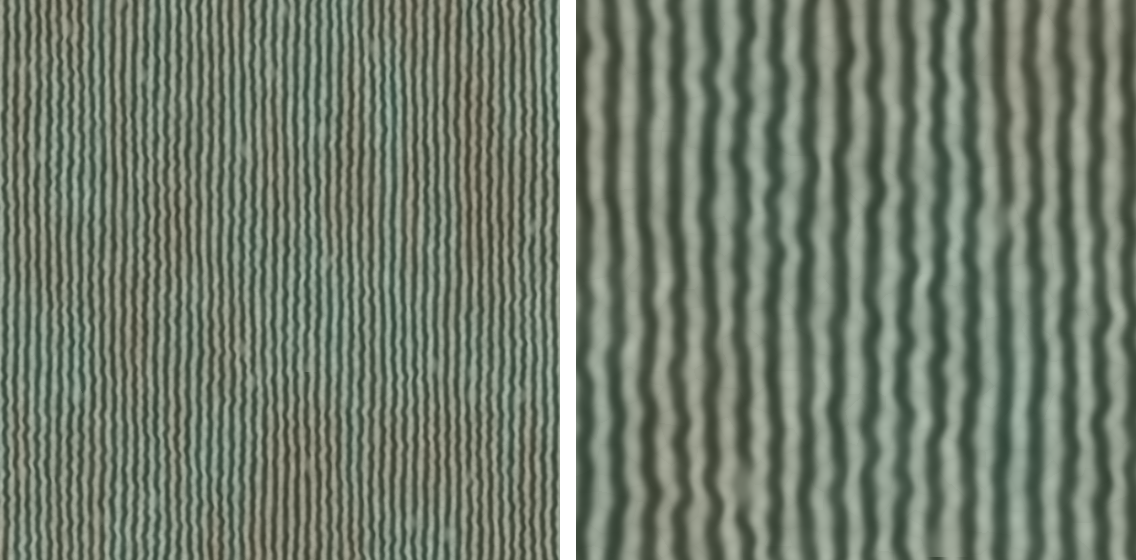
Left: the whole. Right: its middle third, enlarged.
A three.js fragment shader for this texture:

```glsl
// Fine vertical ribbed cloth: 52 grey-green cords parted by dark grooves.
// Each groove wanders by layered sines; the cord between two grooves is a rounded
// profile, worn with cellular grain, scattered nubs and soft teal or warm drifts.
varying vec2 vUv;

const float TAU = 6.2831853;
const float RIBS = 52.0;
const float FIRST_GROOVE = 0.54;
const vec3 GROOVE = vec3(0.232, 0.272, 0.215);
const vec3 CREST = vec3(0.612, 0.642, 0.582);
const vec3 TEAL_SHIFT = vec3(-0.034, 0.008, 0.018);

float hash(vec2 p) {
  vec3 q = fract(vec3(p.xyx) * 0.1031);
  q += dot(q, q.yzx + 33.33);
  return fract((q.x + q.y) * q.z);
}

// Smooth value noise from 0 to 1
float softNoise(vec2 p) {
  vec2 cell = floor(p);
  vec2 f = fract(p);
  f = f * f * (3.0 - 2.0 * f);
  float low = mix(hash(cell), hash(cell + vec2(1.0, 0.0)), f.x);
  float high = mix(hash(cell + vec2(0.0, 1.0)), hash(cell + 1.0), f.x);
  return mix(low, high, f.y);
}

// Distance to the nearest scattered point, and that point's random value
vec2 cellular(vec2 p, float seed) {
  vec2 cell = floor(p);
  vec2 nearest = vec2(9.0, 0.0);
  for (int y = -1; y <= 1; y++) {
    for (int x = -1; x <= 1; x++) {
      vec2 id = cell + vec2(float(x), float(y));
      vec2 point = id + vec2(hash(id + seed), hash(id + seed + 47.0));
      float d = length(p - point);
      if (d < nearest.x) nearest = vec2(d, hash(id + seed + 91.0));
    }
  }
  return nearest;
}

// Centre of one groove, in rib widths, at height y
float grooveAt(float index, float y) {
  float a = hash(vec2(index, 3.0));
  float b = hash(vec2(index, 17.0));
  float sway = 0.09 * sin(TAU * (y * 2.3 + index * 0.071))
             + 0.06 * sin(TAU * (y * (7.0 + 3.0 * a) + b));
  float kinks = 0.055 * sin(TAU * (y * (17.0 + 9.0 * b) + a))
              + 0.040 * sin(TAU * (y * (37.0 + 12.0 * a) + b * 5.0));
  float uneven = 0.4 + 1.2 * softNoise(vec2(index * 0.6, y * 9.0));
  return index + FIRST_GROOVE + sway + kinks * uneven;
}

// Rounded cord profile: 0 in the grooves, 1 on the crest
float cordProfile(float across) {
  float wave = 0.5 - 0.5 * cos(TAU * pow(across, 0.94));
  return mix(wave, smoothstep(0.0, 1.0, wave), 0.45);
}

void main() {
  float u = vUv.x * RIBS;
  float y = vUv.y;

  // Find the pair of wandering grooves around this spot
  float rib = floor(u - FIRST_GROOVE);
  if (u < grooveAt(rib, y)) rib -= 1.0;
  else if (u > grooveAt(rib + 1.0, y)) rib += 1.0;
  float left = grooveAt(rib, y);
  float right = grooveAt(rib + 1.0, y);
  float across = clamp((u - left) / max(right - left, 0.3), 0.0, 1.0);
  float height = cordProfile(across);

  // Grooves fill in a little here and there
  float fill = softNoise(vec2(u * 0.9, y * 32.0));
  height = mix(height, 1.0, 0.14 * fill * fill);
  vec3 color = mix(GROOVE, CREST, height);

  // Thread grain and small lumps along the cords
  vec2 grain = cellular(vec2(u * 1.5, y * 85.0), 5.0);
  float lumps = softNoise(vec2(u * 1.2, y * 48.0)) - 0.5;
  float lit = 0.35 + 0.65 * height;
  color += lit * (0.07 * (0.5 - grain.x) + 0.025 * (grain.y - 0.5) + 0.07 * lumps);

  // Rare pale nubs
  vec2 nub = cellular(vec2(u * 0.4, y * 15.0), 29.0);
  float nubMask = (1.0 - smoothstep(0.05, 0.32, nub.x)) * step(0.93, nub.y);
  color = mix(color, CREST * 1.04, 0.5 * nubMask);

  // Tone and hue drifts, drawn out along the cords
  float streak = softNoise(vec2(u * 0.55, y * 5.0)) - 0.5;
  float patches = softNoise(vec2(u * 0.16, y * 6.0) + 60.0) - 0.5;
  color += TEAL_SHIFT * (1.3 * streak + 0.9 * patches);
  color *= 1.0 + 0.07 * patches + 0.05 * streak;

  gl_FragColor = vec4(clamp(color, 0.0, 1.0), 1.0);
}
```
